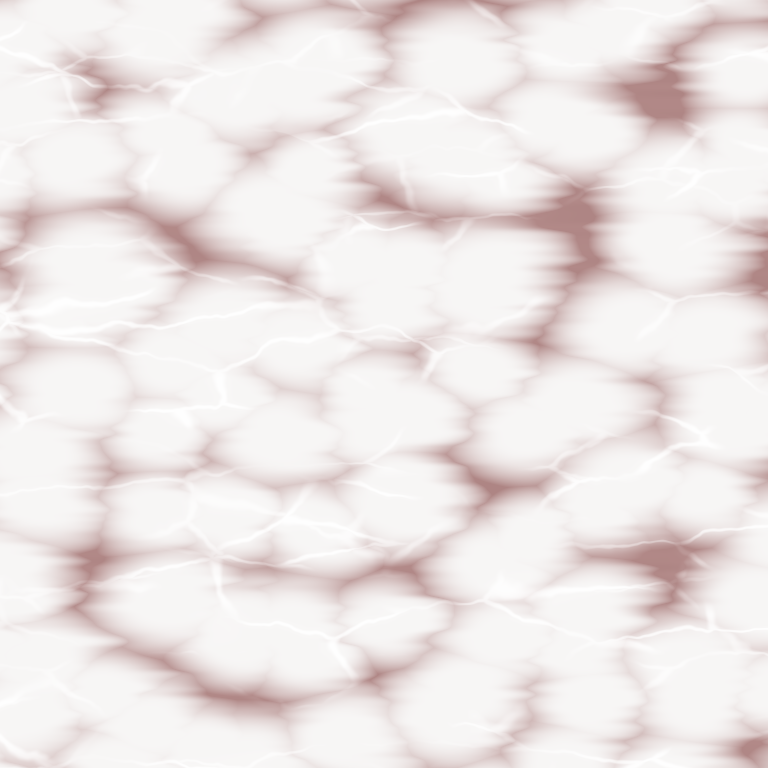
Reproduce this texture procedurally as a Shadertoy shader.

```glsl
// Soft pale oval pebbles over dusty rose, with horizontal smears and fine white veins.

vec2 hash2(vec2 p) {
    vec3 q = fract(vec3(p.xyx) * vec3(0.1031, 0.1030, 0.0973));
    q += dot(q, q.yzx + 33.33);
    return fract((q.xx + q.yz) * q.zy);
}

float noise(vec2 p) {
    vec2 i = floor(p), f = fract(p);
    f = f * f * (3.0 - 2.0 * f);
    float low = mix(hash2(i).x, hash2(i + vec2(1, 0)).x, f.x);
    float high = mix(hash2(i + vec2(0, 1)).x, hash2(i + vec2(1, 1)).x, f.x);
    return mix(low, high, f.y);
}

float fbm(vec2 p) {
    float sum = 0.0, amp = 0.5;
    for (int i = 0; i < 4; i++) {
        sum += amp * noise(p);
        p = p * 2.03 + 17.1;
        amp *= 0.5;
    }
    return sum;
}

// Nearest and second nearest distance to the scattered cell centres
vec2 cells(vec2 p, float sizeVariation) {
    vec2 home = floor(p), nearest = vec2(9.0);
    for (int y = -1; y <= 1; y++)
    for (int x = -1; x <= 1; x++) {
        vec2 cell = home + vec2(x, y);
        float size = 1.0 + sizeVariation * (hash2(cell + 71.0).x - 0.5);
        float d = length(p - cell - hash2(cell)) / size;
        nearest = d < nearest.x ? vec2(d, nearest.x) : vec2(nearest.x, min(nearest.y, d));
    }
    return nearest;
}

// Thin branching lines, broken up by a patchy mask
float veins(vec2 uv, float seed) {
    vec2 wobble = vec2(fbm(uv * 14.0 + seed), fbm(uv * 14.0 + seed + 40.0)) - 0.47;
    vec2 p = (uv + wobble * vec2(0.05, 0.035)) * vec2(4.5, 13.0) + seed;
    vec2 d = cells(p, 0.0);
    float gap = d.y - d.x;
    float mask = smoothstep(0.42, 0.72, noise(uv * vec2(8.0, 17.0) + seed * 3.0));
    float line = 1.0 - smoothstep(0.01, 0.075, gap);
    float glow = 1.0 - smoothstep(0.0, 0.25, gap);
    return mask * (0.7 * line + 0.2 * glow);
}

void mainImage(out vec4 fragColor, in vec2 fragCoord) {
    vec2 uv = fragCoord / iResolution.y;

    // Horizontal smearing of the pebble rims
    float broad = noise(uv * vec2(7.0, 48.0)) - 0.5;
    float fine = noise(uv * vec2(9.0, 115.0) + 23.0) - 0.5;
    vec2 smeared = uv + vec2(0.028 * broad + 0.022 * fine, 0.0);
    smeared.y += 0.012 * (noise(uv * 9.0 + 5.0) - 0.5);

    // Oval pebbles: flat pale middles fading to the rose ground
    float rim = cells(smeared * vec2(8.0, 11.2) + 3.0, 0.3).x;
    rim += 0.07 * broad + 0.05 * fine;
    float shade = pow(clamp((rim - 0.3) / 0.6, 0.0, 1.0), 2.1);

    vec3 pale = vec3(0.968, 0.963, 0.960);
    vec3 rose = vec3(0.690, 0.530, 0.525);
    vec3 color = mix(pale, rose, shade);
    color += 0.02 * shade * fine;

    // White veins, fainter over the ground
    float vein = max(veins(uv, 11.0), 0.7 * veins(uv, 57.0));
    color = mix(color, vec3(1.0), vein * (1.0 - 0.85 * shade));

    fragColor = vec4(color, 1.0);
}
```
